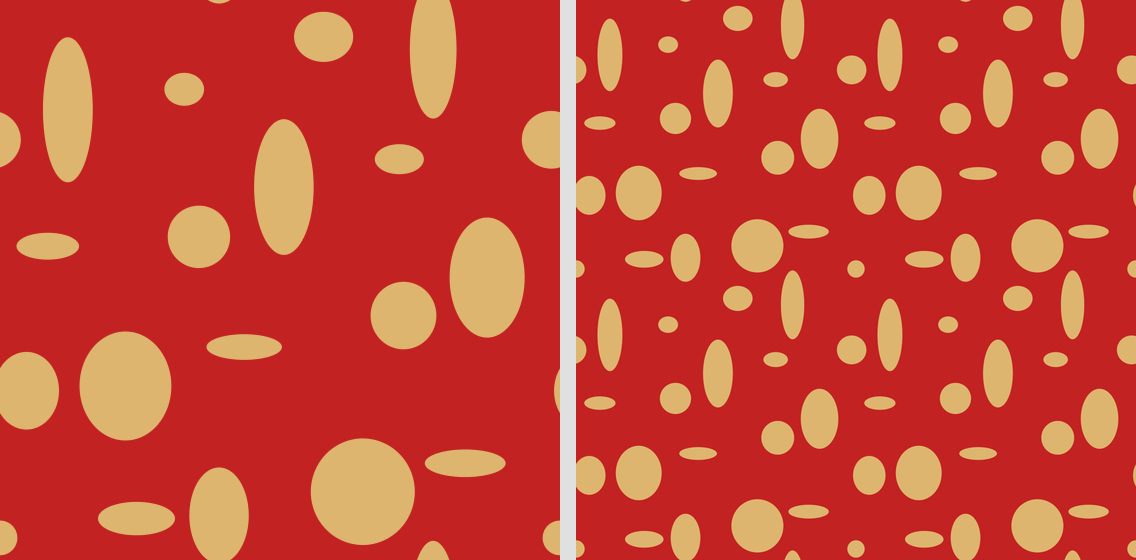
Left: one tile. Right: repeated 2 by 2.
Write a Shadertoy shader that draws this pattern.

```glsl
// Signed distance to an axis-aligned ellipse, close to exact near its edge
float ellipseDistance(vec2 p, vec2 radii) {
    float scaled = length(p / radii);
    float slope = length(p / (radii * radii));
    return (scaled - 1.0) * (scaled + 1e-5) / (slope + 1e-4);
}

// Nearest offset on a canvas that repeats in both directions
vec2 wrapOffset(vec2 d) {
    return fract(d + 0.5) - 0.5;
}

void mainImage(out vec4 fragColor, in vec2 fragCoord) {
    const float spotCount = 19.0;
    vec2 uv = fragCoord / iResolution.xy;
    float nearest = 1.0;

    for (float i = 0.0; i < spotCount; i++) {
        // Skewed wrapping lattice, each spot pushed off in its own direction
        vec2 centre = vec2(4.0 * i, i) + 0.75 * vec2(sin(i * i), cos(i * i));

        // Shuffled ranks spread the sizes evenly from small to large
        float rank = mod(6.0 * i, spotCount) / (spotCount - 1.0);
        float radius = mix(0.031, 0.094, pow(rank, 1.35));

        // Many spots stay nearly round, some become tall or wide
        float stretch = exp2(0.8 * pow(abs(sin(2.0 * i)), 3.0) * sign(sin(2.0 * i)));
        vec2 radii = radius * vec2(stretch, 1.0 / stretch);

        nearest = min(nearest, ellipseDistance(wrapOffset(uv - centre / spotCount), radii));
    }

    // Flat colours with an edge one pixel wide
    float pixel = 1.0 / min(iResolution.x, iResolution.y);
    float spot = 1.0 - smoothstep(-0.7 * pixel, 0.7 * pixel, nearest);
    vec3 red = vec3(0.76, 0.133, 0.133);
    vec3 gold = vec3(0.87, 0.71, 0.43);
    fragColor = vec4(mix(red, gold, spot), 1.0);
}
```
